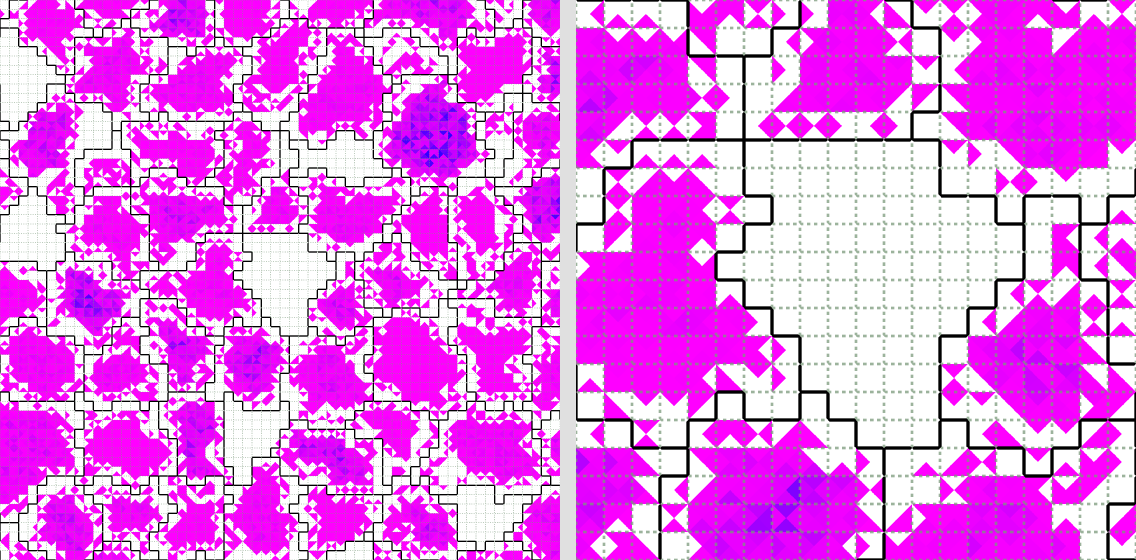
Left, the full canvas; right, a detail of the centre.
Write a three.js fragment shader that draws this pattern.

```glsl
// Magenta islands on a white dotted grid, built from quarter-cell triangles.
// A weighted Voronoi field, warped by gradient noise, is sampled once per triangle;
// islands, their loose rims and the black stepped borders all come from that field.

varying vec2 vUv;

const float CELLS = 60.0;          // grid cells across the canvas
const float SITE_SPACING = 8.0;    // cells between island sites
const float SITE_JITTER = 0.8;
const float MAX_RADIUS = 2.4;      // extra reach of the largest islands, in cells
const float WARP = 1.1;            // border raggedness, in cells
const float WARP_SCALE = 0.31;
const float ISLAND_MARGIN = 1.15;  // distance from border where an island starts
const float RIM_INNER = 0.85;      // loose triangles lie between these margins
const float RIM_OUTER = 0.45;
const float RIM_FILL = 0.78;
const float VOID_SHARE = 0.06;     // sites without an island
const float BORDER_HALF = 0.065;   // half widths in cells
const float DOT_HALF = 0.045;
const float DOTS_PER_CELL = 4.0;
const float DOT_OPACITY = 0.75;
const int SAMPLES = 3;             // antialiasing samples per axis

const vec3 PAPER = vec3(1.0);
const vec3 INK = vec3(0.0);
const vec3 DOT_GREEN = vec3(0.48, 0.6, 0.48);
const vec3 MAGENTA = vec3(1.0, 0.0, 1.0);
const vec3 BLUE = vec3(0.08, 0.0, 1.0);

vec3 hash3(vec2 p) {
  vec3 q = fract(p.xyx * vec3(0.1031, 0.1030, 0.0973));
  q += dot(q, q.yxz + 33.33);
  return fract((q.xxy + q.yzz) * q.zyx);
}

float cornerSlope(vec2 corner, vec2 offset) {
  float angle = 6.2832 * hash3(corner + 71.0).x;
  return dot(vec2(cos(angle), sin(angle)), offset);
}

float gradientNoise(vec2 p) {
  vec2 i = floor(p), f = fract(p);
  vec2 u = f * f * f * (f * (f * 6.0 - 15.0) + 10.0);
  vec2 e = vec2(1.0, 0.0);
  return mix(mix(cornerSlope(i, f), cornerSlope(i + e, f - e), u.x),
             mix(cornerSlope(i + e.yx, f - e.yx), cornerSlope(i + 1.0, f - 1.0), u.x), u.y);
}

// Blend of round and diamond distance, which favours diagonal outlines
float facetDistance(vec2 d) {
  return 0.5 * length(d) + 0.4 * (abs(d.x) + abs(d.y));
}

// Nearest site: xy = its lattice index, z = margin to the border, w = its heat
vec4 islandField(vec2 p) {
  p += 2.0 * WARP * vec2(gradientNoise(p * WARP_SCALE),
                         gradientNoise(p * WARP_SCALE + 37.0));
  vec2 home = floor(p / SITE_SPACING);
  vec2 nearest = home;
  float first = 1e3, second = 1e3, heat = 0.0;
  for (int y = -1; y <= 1; y++) {
    for (int x = -1; x <= 1; x++) {
      vec2 site = home + vec2(x, y);
      vec3 h = hash3(site + 19.0);
      vec2 center = (site + 0.5 + SITE_JITTER * (h.xy - 0.5)) * SITE_SPACING;
      float d = facetDistance(p - center) - MAX_RADIUS * h.z;
      if (d < first) {
        second = first;
        first = d;
        nearest = site;
        heat = hash3(site + 143.0).x;
      } else {
        second = min(second, d);
      }
    }
  }
  return vec4(nearest, 0.5 * (second - first), heat);
}

vec3 triangleColor(vec2 middle) {
  vec4 field = islandField(middle);
  vec3 h = hash3(floor(middle * 6.0) + 5.0);
  bool island = field.z > ISLAND_MARGIN;
  bool rim = field.z > RIM_OUTER && field.z < RIM_INNER && h.x < RIM_FILL;
  if (field.w < VOID_SHARE || !(island || rim)) return PAPER;
  float depth = clamp((field.z - 0.8) / 2.2, 0.0, 1.0);
  float blueness = depth * field.w * field.w * (0.15 + 0.85 * h.y * h.y * h.y);
  return mix(MAGENTA, BLUE, blueness);
}

vec3 pattern(vec2 p) {
  // Pick the quarter triangle of the cell and the cell side it touches
  vec2 center = floor(p) + 0.5;
  vec2 q = p - center;
  bool sideways = abs(q.x) > abs(q.y);
  vec2 side = sideways ? vec2(sign(q.x), 0.0) : vec2(0.0, sign(q.y));
  float edge = 0.5 - max(abs(q.x), abs(q.y));
  vec3 color = triangleColor(center + side / 3.0);

  // Dotted grid
  float along = sideways ? p.y : p.x;
  if (edge < DOT_HALF && fract(along * DOTS_PER_CELL) < 0.5)
    color = mix(color, DOT_GREEN, DOT_OPACITY);

  // Stepped border between the territories of two sites
  if (edge < BORDER_HALF) {
    vec2 change = islandField(center).xy - islandField(center + side).xy;
    if (dot(change, change) > 0.5) color = INK;
  }
  return color;
}

void main() {
  vec2 pixel = fwidth(vUv);
  vec3 sum = vec3(0.0);
  for (int y = 0; y < SAMPLES; y++)
    for (int x = 0; x < SAMPLES; x++) {
      vec2 offset = (vec2(x, y) + 0.5) / float(SAMPLES) - 0.5;
      sum += pattern((vUv + offset * pixel) * CELLS);
    }
  gl_FragColor = vec4(sum / float(SAMPLES * SAMPLES), 1.0);
}
```
